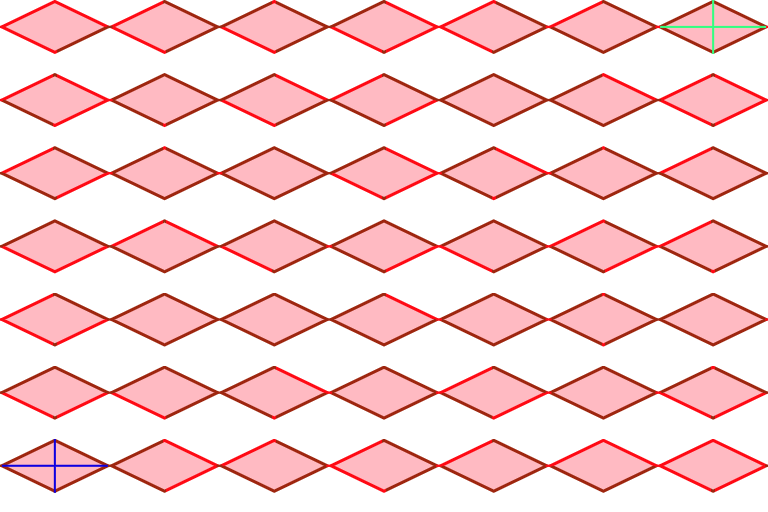
A Shadertoy shader for this pattern:

```glsl
// Seven by seven lattice of flat pink diamonds on white, linked tip to tip.
// Each cell mirrors one outline segment; a hash per cell and side picks red or
// brown, red being likelier along the border. Two corner cells carry a cross.

const vec2  CANVAS = vec2(1.497, 1.0);       // canvas size, height = 1
const vec2  REPEATS = vec2(7.0, 7.0);
const vec2  CENTRE = vec2(0.5, 0.632);       // diamond centre within its cell
const vec2  DIAMOND = vec2(0.1032, 0.0497);  // half diagonals
const float LINE_HALF = 0.0030;
const float CROSS_HALF = 0.0020;
const float TIP_HALF = 0.0035;               // half width of the coloured apex
const float RED_INNER = 0.20;                // chance of a red side
const float RED_BORDER = 0.50;
const float RED_LINK = 0.65;
const float RED_TIP = 0.35;

const vec3 PAPER = vec3(1.0);
const vec3 PINK  = vec3(1.0, 0.73, 0.76);
const vec3 BROWN = vec3(0.62, 0.15, 0.06);
const vec3 RED   = vec3(1.0, 0.04, 0.08);
const vec3 GREEN = vec3(0.2, 1.0, 0.5);
const vec3 BLUE  = vec3(0.05, 0.0, 0.88);

float hash(vec3 key) {
    vec3 h = fract(key * vec3(0.1031, 0.1130, 0.0973) + 0.371);
    h += dot(h, h.yzx + 33.33);
    return fract((h.x + h.y) * h.z);
}

float segmentDistance(vec2 p, vec2 a, vec2 b) {
    vec2 ab = b - a;
    return length(p - a - ab * clamp(dot(p - a, ab) / dot(ab, ab), 0.0, 1.0));
}

float coverage(float d, float pixel) {
    return clamp(0.5 - d / pixel, 0.0, 1.0);
}

vec3 inkColour(float chance, vec3 key) {
    return hash(key) < chance ? RED : BROWN;
}

void mainImage(out vec4 fragColor, in vec2 fragCoord) {
    float pixel = CANVAS.y / iResolution.y;
    vec2 grid = fragCoord / iResolution.xy * REPEATS;
    vec2 cell = mod(floor(grid), REPEATS);
    vec2 cellSize = CANVAS / REPEATS;
    vec2 p = (fract(grid) - CENTRE) * cellSize;
    vec2 q = abs(p);
    vec2 side = step(0.0, p);

    // Special cells and border
    vec2 last = REPEATS - 1.0;
    bool isStart = cell == vec2(0.0);
    bool isGoal = cell == last;
    bool isMarked = isStart || isGoal;
    bool isBorder = any(equal(cell, vec2(0.0))) || any(equal(cell, last));

    // Fill
    float inside = dot(q, DIAMOND.yx) - DIAMOND.x * DIAMOND.y;
    inside /= length(DIAMOND);
    vec3 colour = mix(PAPER, PINK, coverage(inside, pixel));

    // Outline, with a separately coloured apex
    float chance = isMarked ? 0.0 : (isBorder ? RED_BORDER : RED_INNER);
    vec3 ink = inkColour(chance, vec3(cell, 1.0 + side.x + 2.0 * side.y));
    if (q.x < TIP_HALF && !isMarked)
        ink = inkColour(RED_TIP, vec3(cell, 7.0 + side.y));
    float outline = segmentDistance(q, vec2(DIAMOND.x, 0.0), vec2(0.0, DIAMOND.y));
    colour = mix(colour, ink, coverage(outline - LINE_HALF, pixel));

    // Links between neighbours, keyed by the shared cell wall
    float wall = mod(cell.x + side.x, REPEATS.x);
    vec3 linkInk = inkColour(RED_LINK, vec3(wall, cell.y, 11.0));
    vec2 linkEnd = vec2(0.5 * cellSize.x, 0.0);
    float link = segmentDistance(q, vec2(DIAMOND.x, 0.0), linkEnd);
    colour = mix(colour, linkInk, coverage(link - 0.75 * LINE_HALF, pixel));

    // Crosses along the diagonals of the two marked cells
    if (isMarked) {
        float across = max(q.y - CROSS_HALF, q.x - DIAMOND.x);
        float upright = max(q.x - CROSS_HALF, q.y - DIAMOND.y - LINE_HALF);
        vec3 crossInk = isStart ? BLUE : GREEN;
        colour = mix(colour, crossInk, coverage(min(across, upright), pixel));
    }

    fragColor = vec4(colour, 1.0);
}
```
